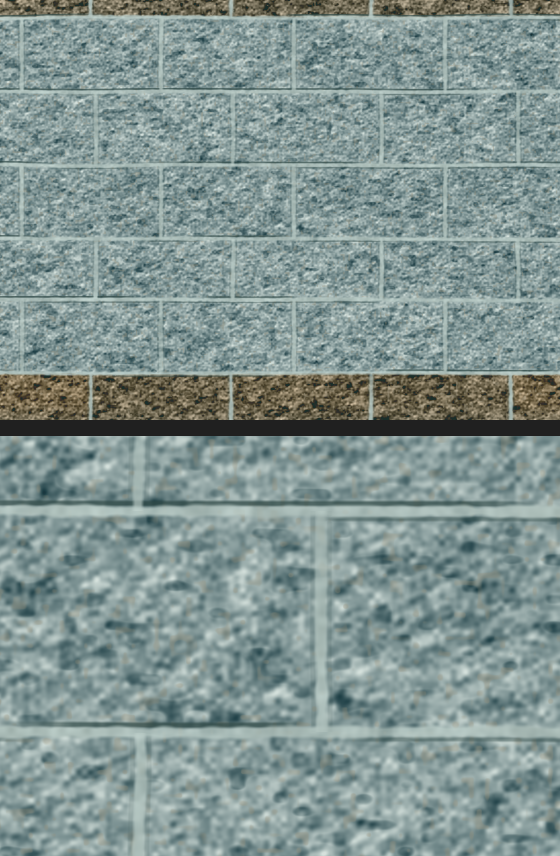
Top: the whole. Bottom: its middle third, enlarged.
Reproduce this texture procedurally as a Shadertoy shader.

```glsl
// Split-face block wall: five blue-grey courses and one brown course, four blocks across, pale mortar.

// Top edge of each course, measured downward; the last course wraps around.
const float courseTop[7] = float[7](0.042, 0.219, 0.394, 0.570, 0.715, 0.889, 1.042);

float hash(vec2 p) {
    vec3 k = fract(p.xyx * 0.1031);
    k += dot(k, k.yzx + 33.33);
    return fract((k.x + k.y) * k.z);
}

float noise(vec2 p) {
    vec2 i = floor(p), f = fract(p);
    f = f * f * (3.0 - 2.0 * f);
    return mix(mix(hash(i), hash(i + vec2(1, 0)), f.x),
               mix(hash(i + vec2(0, 1)), hash(i + vec2(1, 1)), f.x), f.y);
}

// Height of the broken stone face, with ridges rising to the right.
float relief(vec2 p) {
    p = vec2(dot(p, vec2(0.70, -0.30)), dot(p, vec2(0.40, 0.92)));
    float height = 0.0, scale = 48.0, weight = 0.32;
    for (int i = 0; i < 3; i++) {
        height += weight * noise(p * scale + float(i) * 17.3);
        scale *= 1.9;
    }
    return height;
}

void mainImage(out vec4 fragColor, in vec2 fragCoord) {
    vec2 uv = fragCoord / iResolution.xy;
    vec2 p = vec2(uv.x * 4.0 / 3.0, 1.0 - uv.y);
    float aa = 0.7 / iResolution.y;

    // Course, with slightly uneven bed joints
    float y = p.y + 0.005 * (noise(vec2(p.x * 5.0, p.y * 3.0)) - 0.5);
    if (y < courseTop[0]) y += 1.0;
    int course = 0;
    for (int i = 1; i < 6; i++) if (y > courseTop[i]) course = i;
    float above = y - courseTop[course];
    float below = courseTop[course + 1] - y;
    float bed = min(above, below);

    // Upright joints, staggered on alternate courses
    vec4 stagger = course % 2 == 0 ? vec4(0.156, 0.150, 0.100, 0.180)
                                   : vec4(0.685, 0.665, 0.725, 0.700);
    if (course == 5) stagger = vec4(0.65);
    float x = p.x * 3.0 + 0.008 * (noise(vec2(p.y * 20.0, p.x * 9.0)) - 0.5);
    float upright = 1.0, block = 0.0;
    for (int i = 0; i < 4; i++) {
        float d = x - float(i) - stagger[i];
        block += step(0.0, d);
        d -= 4.0 * round(d / 4.0);
        upright = min(upright, abs(d) / 3.0);
    }
    float blockTone = hash(vec2(mod(block, 4.0) + 3.0, float(course) + 11.0));

    // Stone lit from above, with coarse grain and small pits
    float height = relief(p);
    float lit = relief(p + vec2(0.0010, 0.0040)) - height;
    float tone = 0.54 + 2.7 * lit + 1.3 * (height - 0.48) + 0.10 * (blockTone - 0.5);
    tone += 0.15 * (noise(p * 9.0 + 5.0) - 0.5) + 0.75 * (noise(p * 215.0 + 3.0) - 0.5);
    tone -= 0.55 * smoothstep(0.62, 0.85, noise(p * vec2(60.0, 95.0)));

    // Lime haze spreading from the joints
    float haze = exp(-min(bed, upright) / 0.011) * smoothstep(0.25, 0.8, noise(p * 22.0 + 40.0));
    float speck = smoothstep(0.70, 0.95, noise(p * 160.0 + 9.0));
    vec3 color;
    if (course == 5) {
        float rust = mix(0.3, 1.0, blockTone) * smoothstep(1.02, 0.95, y);
        color = mix(vec3(0.25, 0.24, 0.17), vec3(0.64, 0.60, 0.51), tone);
        color += rust * vec3(0.02, -0.02, -0.06);
        color = mix(color, vec3(0.70, 0.67, 0.59), 0.35 * speck);
    } else {
        tone = mix(tone, 1.0, 0.55 * haze);
        color = mix(vec3(0.37, 0.47, 0.48), vec3(0.68, 0.745, 0.735), tone);
        color = mix(color, vec3(0.60, 0.57, 0.48), 0.35 * speck);
    }
    color = clamp(color, vec3(0.10, 0.18, 0.16), vec3(0.84, 0.88, 0.86));

    // Soft broken shadows beside the mortar
    float gap = noise(vec2(p.x * 5.0, float(course) * 7.0 + 2.0));
    float shadow = smoothstep(0.0035, 0.0008, abs(below - 0.0060)) * smoothstep(0.42, 0.62, gap);
    shadow = max(shadow, smoothstep(0.0030, 0.0005, abs(above - 0.0060))
                         * 0.6 * smoothstep(0.45, 0.30, gap));
    shadow = max(shadow, 0.2 * smoothstep(0.003, 0.001, abs(upright - 0.0065)));
    color = mix(color, vec3(0.19, 0.29, 0.28), 0.75 * shadow);

    // Mortar, soft at the edges and worn in places
    float ragged = 0.0025 * (noise(p * 80.0) - 0.5);
    float bedMask = smoothstep(0.0056 + aa, 0.0026 - aa, bed + ragged);
    float uprightMask = smoothstep(0.0058 + aa, 0.0028 - aa, upright + ragged);
    float wear = smoothstep(0.1, 0.6, noise(p * 12.0 + 70.0));
    vec3 mortar = vec3(0.70, 0.77, 0.75) + 0.10 * (noise(p * 35.0) - 0.5)
                + 0.08 * (noise(p * 150.0) - 0.5);
    color = mix(color, mortar - 0.02, mix(0.65, 0.92, wear) * uprightMask);
    color = mix(color, mortar, mix(0.75, 0.95, wear) * bedMask);

    fragColor = vec4(clamp(color, 0.0, 1.0), 1.0);
}
```
